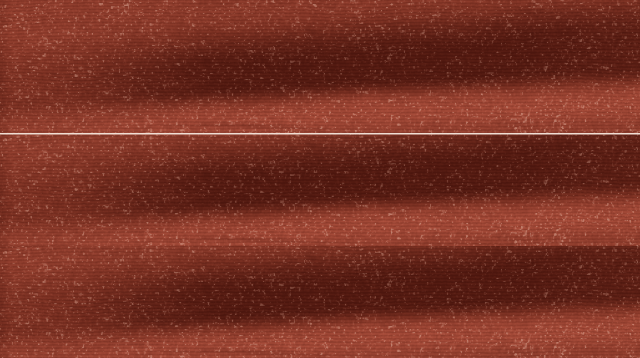
Reproduce this texture procedurally as a Shadertoy shader.

```glsl
// Draws rust-red knitted cloth in stacked panels, each with a soft slanting fold shadow.

// Layout: x runs 0..1 rightwards, y runs 0..1 downwards
const float SEAM_LIGHT = 0.3735;    // pale dividing line
const float SEAM_PLAIN = 0.688;     // hard panel joint
const float FIRST_OFFSET = 0.056;   // extra cloth above the first panel
const float LINE_HALF = 0.0022;

// Cloth
const float ROWS = 108.0;
const float STITCHES = 270.0;
const float GROOVE = 0.10;
const float GRAIN = 0.34;
const float FLECK = 0.13;

// Light
const float BASE_LIGHT = 0.75;
const float SHADOW_DEPTH = 0.68;
const float RIDGE_GAIN = 0.20;

const vec3 DEEP = vec3(0.30, 0.088, 0.055);
const vec3 MIDDLE = vec3(0.475, 0.185, 0.13);
const vec3 BRIGHT = vec3(0.635, 0.285, 0.215);
const vec3 FLECK_COLOUR = vec3(0.85, 0.68, 0.61);
const vec3 LINE_COLOUR = vec3(0.94, 0.87, 0.83);

float hash(vec2 p) {
    vec3 q = fract(vec3(p.xyx) * 0.1031);
    q += dot(q, q.yzx + 33.33);
    return fract((q.x + q.y) * q.z);
}

float noise(vec2 p) {
    vec2 i = floor(p), f = fract(p);
    f = f * f * (3.0 - 2.0 * f);
    float top = mix(hash(i), hash(i + vec2(1, 0)), f.x);
    float bottom = mix(hash(i + vec2(0, 1)), hash(i + vec2(1, 1)), f.x);
    return mix(top, bottom, f.y);
}

float bell(float x, float width) {
    return exp(-x * x / (width * width));
}

// Height within the current panel
float panelHeight(float y) {
    if (y < SEAM_LIGHT) return y - FIRST_OFFSET;
    return y < SEAM_PLAIN ? y - SEAM_LIGHT : y - SEAM_PLAIN;
}

// Broad light: slanting shadow, bright ridge below it, small crease
float foldLight(float x, float v) {
    float d = v - (0.213 - 0.175 * x + 0.04 * x * x);
    d += 0.012 * (noise(vec2(x * 7.0, v * 9.0)) - 0.5);
    float edge = 0.06 + 0.03 * x;
    float shadow = smoothstep(-0.175, -0.015, d)
                 * (1.0 - smoothstep(edge - 0.035, edge + 0.035, d));
    shadow *= mix(0.30, 1.0, smoothstep(0.0, 0.38, x));
    shadow *= 1.0 - 0.15 * smoothstep(0.8, 1.0, x);

    float light = BASE_LIGHT - SHADOW_DEPTH * shadow;
    light += RIDGE_GAIN * bell(d - edge - 0.065, 0.045) * smoothstep(-0.1, 0.3, x);
    light -= 0.16 * x * (1.0 - smoothstep(-0.12, 0.0, d));
    float creaseY = 0.300 + 0.006 * sin(x * 14.0);
    light -= 0.20 * bell(v - creaseY, 0.007) * bell(x - 0.37, 0.12);
    light -= 0.12 * (1.0 - smoothstep(0.0, 0.02, x));
    return light;
}

void mainImage(out vec4 fragColor, in vec2 fragCoord) {
    vec2 uv = fragCoord / iResolution.xy;
    float x = uv.x, y = 1.0 - uv.y;
    float v = panelHeight(y);
    float pixel = 1.0 / iResolution.y;

    // Knitted rows, gently wavy, with uneven stitches
    float rowPos = (v + 0.2) * ROWS + 0.8 * noise(vec2(x * 9.0, v * 6.0));
    float row = floor(rowPos);
    float groove = cos(6.28318 * rowPos) * (1.0 - smoothstep(0.3, 0.7, ROWS * pixel));
    float stitch = noise(vec2(x * STITCHES + hash(vec2(row, 7.0)) * 19.0, rowPos * 1.1));
    float fibre = noise(vec2(x * STITCHES * 1.9, rowPos * 2.2) + 41.0);
    float mottle = noise(vec2(x * 60.0, v * 45.0) + 13.0) - 0.5;

    // Shade the yarn
    float light = foldLight(x, v);
    float contrast = mix(0.55, 1.0, clamp(light, 0.0, 1.0));
    float grain = 0.65 * (stitch - 0.5) + 0.35 * (fibre - 0.5);
    light += contrast * (GRAIN * grain + 0.09 * mottle - GROOVE * groove);
    light = clamp(light, 0.0, 1.15);
    vec3 colour = mix(DEEP, MIDDLE, min(light * 2.0, 1.0));
    colour = mix(colour, BRIGHT, max(light * 2.0 - 1.0, 0.0));

    // Pale fibres catch the light
    float fleck = smoothstep(0.55, 0.95, 0.6 * stitch + 0.4 * fibre);
    colour = mix(colour, FLECK_COLOUR, (FLECK + 0.22 * fleck) * fleck * contrast * 1.6);

    // Pale dividing line
    float line = 1.0 - smoothstep(LINE_HALF - 0.5 * pixel, LINE_HALF + 0.5 * pixel,
                                  abs(y - SEAM_LIGHT));
    colour = mix(colour, LINE_COLOUR, line);
    fragColor = vec4(colour, 1.0);
}
```
